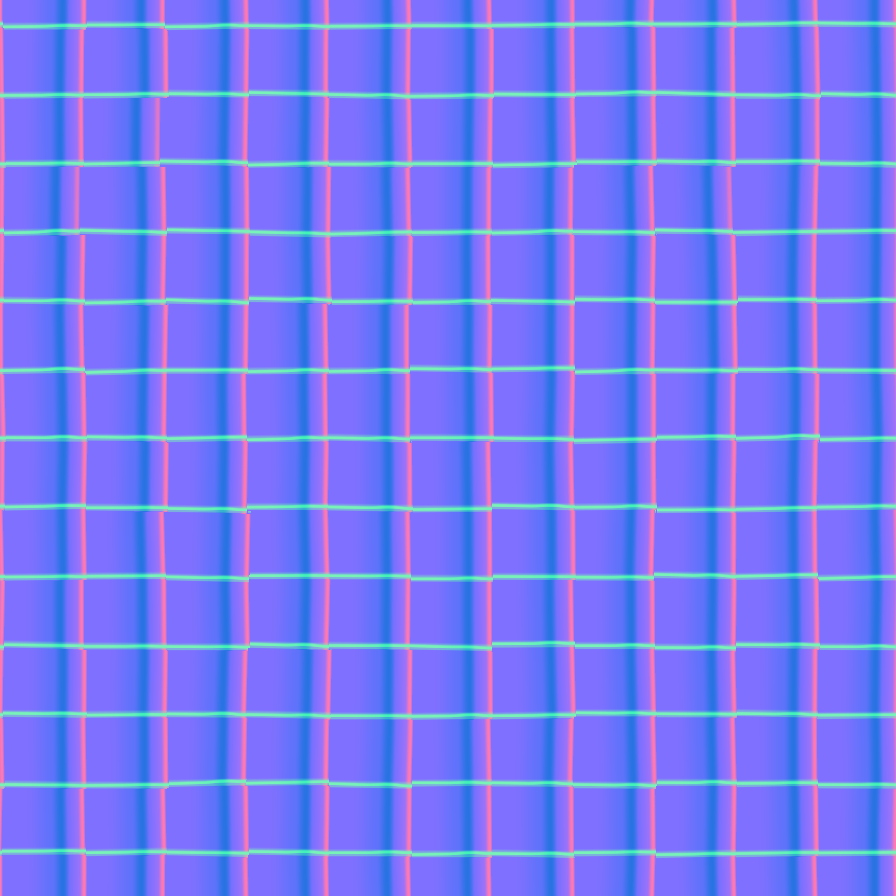
Reproduce this texture map procedurally as a WebGL 1 fragment shader.

```glsl
precision highp float;
// Normal map of a tiled roof: 11 columns by 13 rows of curved pantiles.
// Each tile owns a jittered right edge and bottom lip; a cross-section profile
// colours its body, and the tile hash wraps so that the sheet repeats.

uniform vec2 u_resolution;

const vec2 TILES = vec2(11.0, 13.0);

float hash(vec2 tile, float seed) {
  vec2 wrapped = mod(tile, TILES);
  return fract(sin(dot(wrapped, vec2(12.99, 78.23)) + seed * 37.7) * 43758.5);
}

// Signed random value from -0.5 to 0.5
float jitter(vec2 tile, float seed) {
  return hash(tile, seed) - 0.5;
}

// One for the few tiles that have slipped sideways
float slipped(vec2 tile) {
  return step(0.977, hash(tile, 5.0));
}

// Height of the bottom edge of a tile, slightly tilted along x
float bottomEdge(vec2 tile, float x) {
  float along = x - tile.x - 0.5;
  return tile.y + 0.05 * jitter(tile, 1.0) + 0.055 * jitter(tile, 2.0) * along;
}

// Position of the right edge of a tile, slightly tilted along y
float rightEdge(vec2 tile, float y) {
  float along = y - tile.y - 0.5;
  return tile.x + 1.0 + 0.045 * jitter(tile, 3.0)
       + 0.045 * jitter(tile, 4.0) * along - 0.06 * slipped(tile);
}

float findRow(float column, vec2 p) {
  float k = floor(p.y + 0.5);
  return k - 1.0 + step(bottomEdge(vec2(column, k), p.x), p.y);
}

float findColumn(float row, vec2 p) {
  float k = floor(p.x + 0.5);
  return k - 1.0 + step(rightEdge(vec2(k - 1.0, row), p.y), p.x);
}

// Soft band that rises from a to b and falls from c to d
float band(float a, float b, float c, float d, float t) {
  return smoothstep(a, b, t) * (1.0 - smoothstep(c, d, t));
}

// Body colour across a tile: flat, gradual slope, narrow blue valley, lilac rise
vec3 bodyColor(float u) {
  vec3 color = vec3(0.50, 0.44, 1.0);
  color = mix(color, vec3(0.36, 0.45, 0.98), band(0.25, 0.64, 0.72, 0.83, u));
  color = mix(color, vec3(0.14, 0.45, 0.88), 0.92 * band(0.58, 0.705, 0.71, 0.795, u));
  return mix(color, vec3(0.63, 0.45, 0.97), band(0.80, 0.95, 0.97, 1.0, u));
}

void main() {
  vec2 p = gl_FragCoord.xy / u_resolution * TILES - vec2(0.05, 0.575);

  // Find the owning tile, then correct its row for the final column
  vec2 tile = floor(p);
  tile.y = findRow(tile.x, p);
  tile.x = findColumn(tile.y, p);
  tile.y = findRow(tile.x, p);

  float u = 1.0 - (rightEdge(tile, p.y) - p.x);
  float v = p.y - bottomEdge(tile, p.x);
  vec3 color = bodyColor(u);

  // Pink right rim with a soft shoulder, duller on slipped tiles
  float rim = band(0.91, 0.967, 0.972, 1.008, u);
  color = mix(color, vec3(1.0, 0.47, 0.69), rim * (1.0 - 0.3 * slipped(tile)));

  // Bottom lip: green core over a teal shelf that deepens under the valley
  float wedge = mix(hash(tile, 6.0), hash(tile, 7.0), clamp(u, 0.0, 1.0));
  float sag = hash(tile, 8.0) * band(0.45, 0.7, 0.75, 0.95, u);
  float coreHeight = v - 0.018 * wedge - 0.014 * sag;
  float core = band(0.008, 0.037, 0.054, 0.096, coreHeight);
  float shelf = 0.5 * band(0.0, 0.02, 0.075, 0.125, v);
  vec3 lipColor = vec3(min(color.r, 0.5) * 0.65 + 0.15, 0.95, 0.72);
  color = mix(color, lipColor, max(core, shelf));

  gl_FragColor = vec4(color, 1.0);
}
```
